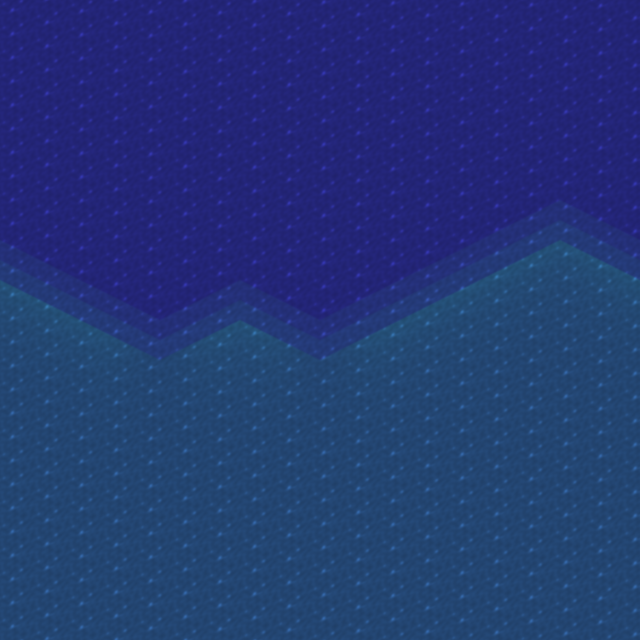
Give the GLSL for this background, as a WebGL 1 fragment shader.

```glsl
precision highp float;
// Woven night-blue sky above a zigzag, stepped shoreline of teal-blue water.
uniform vec2 u_resolution;

const vec3 SKY = vec3(0.135, 0.142, 0.46);
const vec3 BAND_HIGH = vec3(0.14, 0.185, 0.465);
const vec3 BAND_LOW = vec3(0.14, 0.225, 0.465);
const vec3 WATER = vec3(0.135, 0.268, 0.44);
const vec3 TEAL = vec3(0.14, 0.315, 0.465);
const float BAND_STEP = 0.03125;
const vec2 WEAVE_COUNT = vec2(18.5, 27.0);
const float WEAVE_SLOPE = 0.33;
const vec2 GRAIN_PERIOD = vec2(8.0, 6.0);

// Unit gradient at a lattice corner, wrapped so the grain repeats per tile.
vec2 cornerGradient(vec2 corner, vec2 period) {
  vec2 c = mod(corner, period);
  float angle = 6.2832 * fract(sin(dot(c, vec2(127.1, 311.7))) * 437.585);
  return vec2(cos(angle), sin(angle));
}

float gradientNoise(vec2 p, vec2 period) {
  vec2 i = floor(p);
  vec2 f = fract(p);
  vec2 u = f * f * (3.0 - 2.0 * f);
  vec2 e = vec2(1.0, 0.0);
  float a = dot(cornerGradient(i, period), f);
  float b = dot(cornerGradient(i + e, period), f - e);
  float c = dot(cornerGradient(i + e.yx, period), f - e.yx);
  float d = dot(cornerGradient(i + e.xx, period), f - e.xx);
  return mix(mix(a, b, u.x), mix(c, d, u.x), u.y);
}

// Height of the shoreline: half the distance to the nearest valley.
float shoreHeight(float x) {
  float valley = min(abs(x - 0.25), min(abs(x - 0.5), abs(x - 1.25)));
  return 0.5 + 0.5 * valley;
}

// Soft elliptical spot on a repeating tile.
float spot(vec2 tile, vec2 center, vec2 radius) {
  vec2 d = (fract(tile - center + 0.5) - 0.5) / radius;
  return exp(-dot(d, d));
}

// Sheared weave of small glints, short streaks and fine grain.
float weaveLight(vec2 p) {
  vec2 tile = vec2(p.x, p.y - WEAVE_SLOPE * p.x) * WEAVE_COUNT;
  float glints = spot(tile, vec2(0.36, 0.42), vec2(0.055, 0.075))
               + 0.8 * spot(tile, vec2(0.62, 0.66), vec2(0.055, 0.075))
               + 0.45 * spot(tile, vec2(0.12, 0.78), vec2(0.05, 0.07));
  float streaks = spot(tile, vec2(0.42, 0.36), vec2(0.2, 0.07))
                + 0.6 * spot(tile, vec2(0.88, 0.25), vec2(0.17, 0.07));
  float grain = gradientNoise(tile * GRAIN_PERIOD, GRAIN_PERIOD);
  return 0.43 * glints + 0.16 * streaks + 0.11 * grain;
}

// Stepped bands between sky and water, with teal light under each crest.
vec3 landscape(vec2 p, float blur) {
  float height = shoreHeight(p.x);
  float depth = height - p.y;
  float below = max(depth - 2.0 * BAND_STEP, 0.0);
  float crest = smoothstep(0.0, 0.055, height - 0.5);
  vec3 water = mix(WATER, TEAL, crest * exp(-below / 0.045));
  vec3 color = mix(SKY, BAND_HIGH, smoothstep(-blur, blur, depth));
  color = mix(color, BAND_LOW, smoothstep(-blur, blur, depth - BAND_STEP));
  return mix(color, water, smoothstep(-blur, blur, depth - 2.0 * BAND_STEP));
}

void main() {
  vec2 p = gl_FragCoord.xy / u_resolution;
  float blur = max(0.0025, 1.0 / u_resolution.y);
  vec3 color = landscape(p, blur);
  gl_FragColor = vec4(color * (1.0 + weaveLight(p)), 1.0);
}
```
